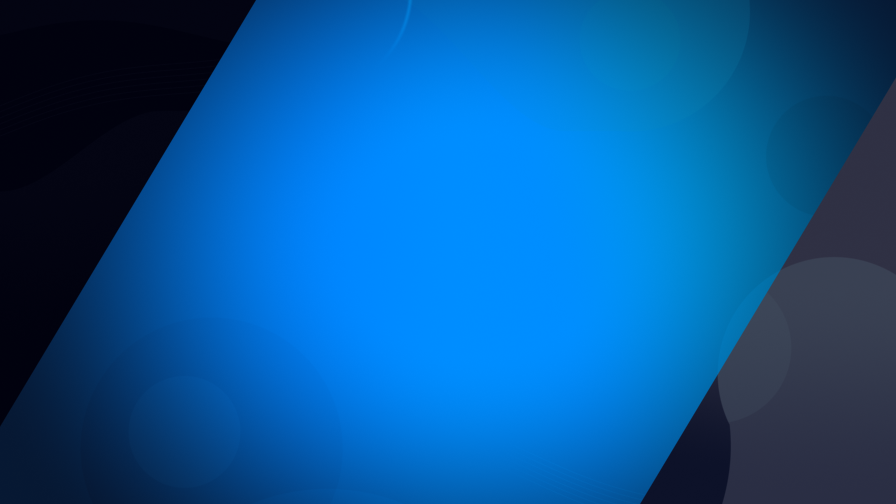
Give the GLSL for this background, as a Shadertoy shader.

```glsl
// A glowing blue slanted band between a near-black and a slate panel.
// The band is lit by an elliptical falloff; faint discs, soft blobs and
// fine wave lines, all made from distance functions, are laid on top.

const float SLANT = 0.6;          // horizontal shift of the band per unit height
const float BAND_LEFT = -0.092;
const float BAND_RIGHT = 1.27;

const vec3 AZURE = vec3(0.0, 0.555, 1.0);
const vec3 TEAL = vec3(0.0, 0.60, 0.86);
const vec3 DEEP_BLUE = vec3(0.025, 0.095, 0.20);
const vec3 INK = vec3(0.004, 0.006, 0.055);
const vec3 SLATE = vec3(0.185, 0.19, 0.265);
const vec3 NAVY = vec3(0.05, 0.07, 0.16);
const vec3 MIST = vec3(0.30, 0.38, 0.44);

float hash(vec2 p) {
    vec3 q = fract(vec3(p.xyx) * 0.1031);
    q += dot(q, q.yzx + 33.33);
    return fract((q.x + q.y) * q.z);
}

// Coverage of the inside of a signed distance.
float fill(float d, float blur) {
    return 1.0 - smoothstep(-blur, blur, d);
}

float disc(vec2 p, vec2 centre, float radius) {
    return length(p - centre) - radius;
}

// Several thin parallel lines following a sine curve.
float waveLines(vec2 p, float height, float slope, float spacing, float aa) {
    float y = p.y - height - slope * p.x - 0.018 * sin(p.x * 9.0);
    float nearest = abs(fract(y / spacing) - 0.5) * spacing;
    return fill(nearest - 0.0008, aa) * fill(abs(y) - 3.0 * spacing, aa);
}

// Disc hanging from the top edge, with a flared left shoulder.
float topBlob(vec2 p) {
    float shoulder = mix(1.02, 0.74, smoothstep(0.74, 1.12, p.x)) - p.y;
    return min(disc(p, vec2(1.25, 0.977), 0.238), max(shoulder, p.x - 1.25));
}

// Rounded mass in the lower right corner, with a wavy left side.
float cornerBlob(vec2 p) {
    float bend = p.y - 0.115;
    float side = 1.45 - 1.3 * bend * bend - p.x;
    return min(disc(p, vec2(1.655, 0.259), 0.231), max(side, p.y - 0.26));
}

vec3 bandColor(vec2 p, float aa) {
    // Elliptical light, turning teal towards the right
    float reach = length((p - vec2(0.95, 0.51)) / vec2(1.0, 0.85));
    float shade = smoothstep(0.25, 1.05, reach);
    vec3 lit = mix(AZURE - vec3(0.0, 0.035, 0.0), AZURE, smoothstep(0.55, 0.95, p.x));
    lit = mix(lit, TEAL, smoothstep(1.05, 1.55, p.x + 0.25 * (p.y - 0.5)));
    vec3 color = mix(lit, DEEP_BLUE, shade);

    // Shapes along the top
    float glow = 0.05 + 0.10 * smoothstep(0.9, 1.4, p.x);
    color = mix(color, vec3(0.05, 0.55, 0.72), glow * fill(topBlob(p), aa));
    color += vec3(0.0, 0.01, 0.0) * fill(disc(p, vec2(1.25, 0.92), 0.10), aa);
    color *= 1.0 - 0.05 * fill(disc(p, vec2(1.64, 0.69), 0.12), aa);
    float streak = abs(disc(p, vec2(0.61, 1.02), 0.205)) - 0.003;
    float streakFade = smoothstep(0.86, 1.0, p.y) * step(0.7, p.x);
    color += vec3(0.0, 0.10, 0.12) * streakFade * fill(streak, 2.0 * aa);

    // Shapes along the bottom
    color += vec3(0.004, 0.014, 0.018) * fill(disc(p, vec2(0.366, 0.143), 0.111), aa);
    color -= vec3(0.0, 0.010, 0.015) * fill(disc(p, vec2(0.42, 0.11), 0.26), aa);
    color += vec3(0.0, 0.012, 0.018) * fill(disc(p, vec2(0.65, -0.37), 0.40), aa);
    float lines = waveLines(p, 0.39, -0.30, 0.011, aa) * smoothstep(0.98, 1.12, p.x);
    return color + vec3(0.0, 0.02, 0.025) * lines;
}

vec3 leftColor(vec2 p, float aa) {
    float hill = p.y - 0.62 - 0.16 * smoothstep(0.0, 0.32, p.x);
    float ridge = 0.93 + 0.03 * sin(p.x * 8.0) - p.y;
    vec3 color = INK + vec3(0.010, 0.012, 0.018) * fill(hill, aa) * smoothstep(0.3, 0.7, p.y);
    color += vec3(0.008, 0.009, 0.014) * fill(ridge, aa);
    return color + vec3(0.012, 0.014, 0.02) * waveLines(p, 0.76, 0.24, 0.012, aa);
}

vec3 rightColor(vec2 p, float aa) {
    vec3 color = mix(NAVY, SLATE, smoothstep(0.06, 0.42, p.y + 0.2 * (p.x - 1.4)));
    float blob = fill(cornerBlob(p), aa);
    vec3 blobColor = mix(vec3(0.165, 0.18, 0.265), vec3(0.225, 0.255, 0.325),
                         smoothstep(0.0, 0.45, p.y));
    color = mix(color, blobColor, blob);
    float inner = fill(disc(p, vec2(1.42, 0.31), 0.15), aa);
    return mix(color, MIST, 0.16 * inner * blob);
}

void mainImage(out vec4 fragColor, in vec2 fragCoord) {
    // Height is one unit; the layout stays centred at other aspect ratios
    vec2 p = fragCoord / iResolution.y;
    p.x += 0.5 * (16.0 / 9.0 - iResolution.x / iResolution.y);
    float aa = 0.9 / iResolution.y;

    vec3 band = bandColor(p, aa);
    band = mix(band, vec3(0.02, 0.58, 0.88), 0.16 * fill(cornerBlob(p), aa));

    // Panels on either side of the slanted band
    float along = p.x - SLANT * p.y;
    vec3 color = mix(band, leftColor(p, aa), fill(along - BAND_LEFT, aa));
    color = mix(color, rightColor(p, aa), fill(BAND_RIGHT - along, aa));

    // Light grain hides gradient banding
    color += (hash(fragCoord) - 0.5) / 255.0;
    fragColor = vec4(clamp(color, 0.0, 1.0), 1.0);
}
```
